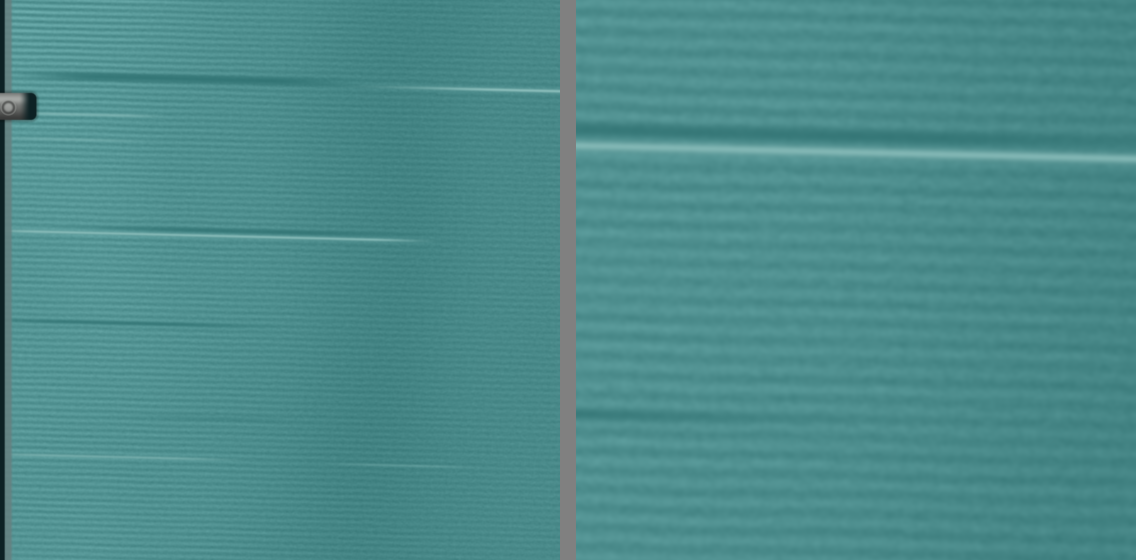
Left, the full canvas; right, a detail of the centre.
This texture is drawn by a WebGL 1 fragment shader. Its source:

```glsl
precision highp float;
// Teal ribbed sheet: 88 fine, slightly tilted ridges with soft shading and grain.
// A few ridges catch light or fall into shadow as long tapering streaks.
// A dark edge strip and a small metal clip border the left side.
uniform vec2 u_resolution;

const float RIDGES = 88.0;
const float TILT = 0.024;
const vec3 TEAL = vec3(0.302, 0.555, 0.555);
const vec3 HIGHLIGHT = vec3(0.54, 0.74, 0.73);
const vec3 SHADOW = vec3(0.17, 0.43, 0.43);
const vec3 EDGE_DARK = vec3(0.05, 0.13, 0.14);
const vec3 EDGE_GREY = vec3(0.40, 0.50, 0.50);
const vec3 METAL = vec3(0.56, 0.57, 0.56);

vec2 hashGradient(vec2 cell) {
  vec2 h = vec2(dot(cell, vec2(127.1, 311.7)), dot(cell, vec2(269.5, 183.3)));
  return fract(sin(h) * 43758.5) * 2.0 - 1.0;
}

float gradientNoise(vec2 p) {
  vec2 i = floor(p);
  vec2 f = p - i;
  vec2 w = f * f * f * (f * (f * 6.0 - 15.0) + 10.0);
  float a = dot(hashGradient(i), f);
  float b = dot(hashGradient(i + vec2(1.0, 0.0)), f - vec2(1.0, 0.0));
  float c = dot(hashGradient(i + vec2(0.0, 1.0)), f - vec2(0.0, 1.0));
  float d = dot(hashGradient(i + 1.0), f - 1.0);
  return mix(mix(a, b, w.x), mix(c, d, w.x), w.y);
}

// Smooth bump of the given width
float bell(float distance, float width) {
  float t = distance / width;
  return exp(-t * t);
}

// Horizontal streak at a given height; span holds its start and end
float streak(vec2 p, float height, float width, vec2 span, float fade) {
  float along = smoothstep(span.x - fade, span.x + fade, p.x)
              * (1.0 - smoothstep(span.y - fade, span.y + fade, p.x));
  return bell(p.y - height, width) * along;
}

float roundedBox(vec2 p, vec2 halfSize, float radius) {
  vec2 q = abs(p) - halfSize + radius;
  return length(max(q, 0.0)) + min(max(q.x, q.y), 0.0) - radius;
}

float cover(float distance, float pixel) {
  return 1.0 - smoothstep(-pixel, pixel, distance);
}

// Broad light: brighter to the left, with a dim slanted band right of centre
float broadShade(vec2 uv) {
  float shade = mix(0.032, -0.018, smoothstep(0.0, 0.75, uv.x));
  shade -= 0.020 * bell(uv.x - 0.60 - 0.16 * uv.y, 0.15);
  shade += 0.022 * bell(length(uv - vec2(0.05, 0.95)), 0.3);
  return shade + 0.018 * gradientNoise(uv * vec2(5.0, 3.0));
}

// Ridge profile, deeper near the upper left, uneven from ridge to ridge
float ridgeShade(vec2 p) {
  float phase = p.y * RIDGES + 0.15 * gradientNoise(p * vec2(9.0, 14.0));
  float wave = sin(phase * 6.28318);
  float strength = mix(0.030, 0.014, smoothstep(0.0, 0.9, p.x));
  strength += 0.024 * smoothstep(0.65, 1.0, p.y) * (1.0 - smoothstep(0.05, 0.5, p.x));
  float uneven = 1.0 + 0.7 * gradientNoise(vec2(p.x * 6.0, floor(phase) * 0.73));
  return wave * strength * uneven;
}

float grainShade(vec2 p) {
  return 0.026 * gradientNoise(p * vec2(120.0, 180.0))
       + 0.018 * gradientNoise(p * vec2(230.0, 260.0) + 17.0);
}

vec3 addStreaks(vec3 color, vec2 p) {
  float dark = 0.80 * streak(p, 0.867, 0.007, vec2(0.08, 0.58), 0.10);
  dark += 0.65 * streak(p, 0.597, 0.005, vec2(0.20, 0.66), 0.15);
  dark += 0.60 * streak(p, 0.428, 0.004, vec2(0.01, 0.42), 0.14);
  dark += 0.25 * streak(p, 0.262, 0.004, vec2(0.25, 0.50), 0.10);
  float light = 0.95 * streak(p, 0.861, 0.0032, vec2(0.74, 1.30), 0.16);
  light += 0.85 * streak(p, 0.588, 0.0030, vec2(0.0, 0.73), 0.07);
  light += 0.55 * streak(p, 0.189, 0.0028, vec2(0.0, 0.38), 0.08);
  light += 0.25 * streak(p, 0.186, 0.0025, vec2(0.62, 0.82), 0.06);
  light += 0.55 * streak(p, 0.799, 0.0030, vec2(0.05, 0.26), 0.05);
  light += 0.30 * streak(p, 0.754, 0.0028, vec2(0.02, 0.23), 0.07);
  color = mix(color, SHADOW, min(dark, 1.0));
  return mix(color, HIGHLIGHT, min(light, 1.0));
}

vec3 addEdge(vec3 color, float x, float pixel) {
  color = mix(color, EDGE_GREY, 0.85 * cover(x - 0.021, max(pixel, 0.003)));
  return mix(color, EDGE_DARK, cover(x - 0.0085, max(pixel, 0.002)));
}

// Metal tab with a dark rounded end and a rivet
vec3 addClip(vec3 color, vec2 uv, float pixel) {
  vec2 p = uv - vec2(0.015, 0.810);
  float body = roundedBox(p, vec2(0.050, 0.024), 0.010);
  float lit = 0.75 + 0.40 * bell(p.y - 0.013, 0.009) - 0.35 * smoothstep(0.0, 0.024, -p.y);
  vec3 metal = mix(METAL * lit, EDGE_DARK, smoothstep(0.018, 0.040, p.x));
  float rivet = length(p - vec2(0.0, -0.002));
  metal = mix(metal, METAL * (1.1 + 12.0 * p.y), cover(rivet - 0.014, pixel));
  metal *= 1.0 - 0.45 * bell(rivet - 0.010, 0.003);
  color *= 1.0 - 0.30 * cover(body - 0.003, 0.004);
  return mix(color, metal, cover(body, pixel));
}

void main() {
  vec2 uv = gl_FragCoord.xy / u_resolution;
  float pixel = 1.0 / min(u_resolution.x, u_resolution.y);
  vec2 sheet = vec2(uv.x, uv.y + TILT * uv.x);
  vec3 color = TEAL + broadShade(uv) + ridgeShade(sheet) + grainShade(sheet);
  color = addStreaks(color, sheet);
  color = addEdge(color, uv.x, pixel);
  gl_FragColor = vec4(addClip(color, uv, pixel), 1.0);
}
```
